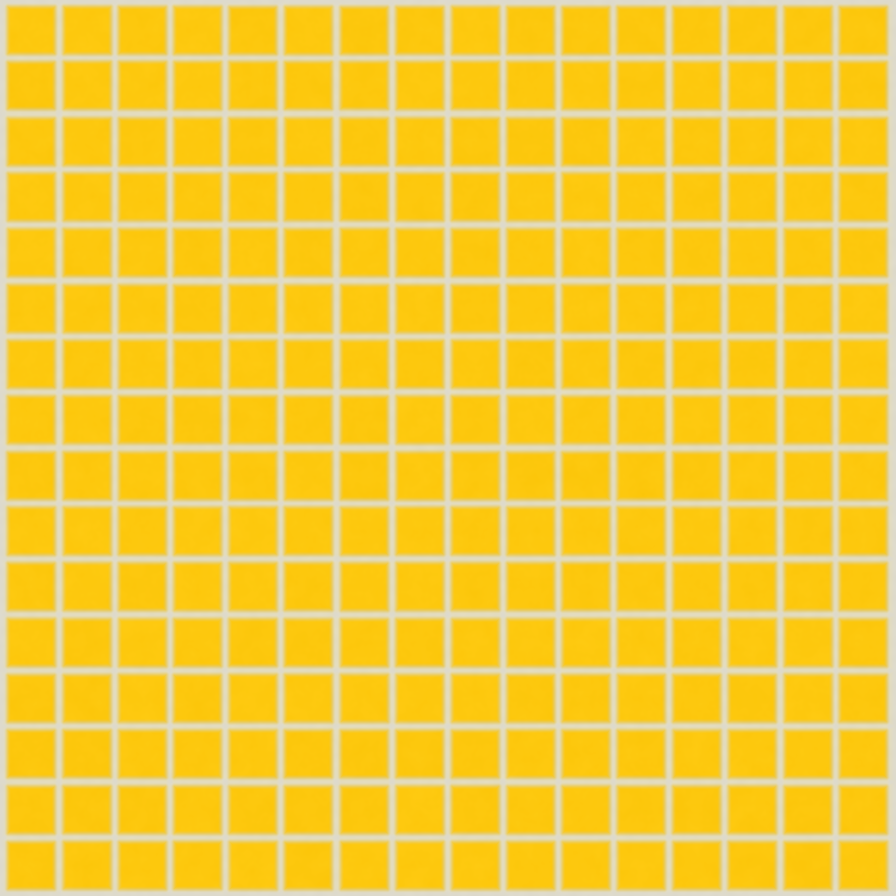
A WebGL 1 fragment shader for this pattern:

```glsl
precision highp float;
// Sixteen by sixteen yellow mosaic tiles set in pale grey grout.
// Each tile is a soft-edged box in a slightly uneven grid; the grout is
// warmed by the tiles beside it and stays greyer at crossings and the rim.

uniform vec2 u_resolution;

vec2 hash2(vec2 p) {
    vec3 q = fract(vec3(p.xyx) * vec3(0.1031, 0.1030, 0.0973));
    q += dot(q, q.yzx + 33.33);
    return fract((q.xx + q.yz) * q.zy);
}

float cornerSlope(vec2 corner, vec2 offset) {
    return dot(hash2(corner) * 2.0 - 1.0, offset);
}

float gradientNoise(vec2 p) {
    vec2 i = floor(p);
    vec2 f = fract(p);
    vec2 s = f * f * f * (f * (f * 6.0 - 15.0) + 10.0);
    float low = mix(cornerSlope(i, f), cornerSlope(i + vec2(1, 0), f - vec2(1, 0)), s.x);
    float high = mix(cornerSlope(i + vec2(0, 1), f - vec2(0, 1)),
                     cornerSlope(i + vec2(1, 1), f - vec2(1, 1)), s.x);
    return mix(low, high, s.y);
}

void main() {
    vec2 uv = gl_FragCoord.xy / u_resolution;

    // The grid stops just short of the canvas, leaving a thin rim of grout.
    vec2 grid = (uv - vec2(0.4993, 0.5003)) * vec2(16.16, 16.09) + 8.0;
    vec2 cell = clamp(floor(grid), 0.0, 15.0);
    vec2 local = grid - cell - 0.5;

    // Small shifts shared by whole columns and rows, plus a little per tile.
    vec2 lineShift = vec2(hash2(vec2(cell.x, 41.0)).x, hash2(vec2(73.0, cell.y)).y) - 0.5;
    vec2 tileRandom = hash2(cell + 7.0) - 0.5;
    local -= lineShift * 0.014 + tileRandom * 0.006;

    // Box distance, nearly square at the corners, with a soft blurred edge.
    vec2 q = abs(local) - 0.413 - tileRandom.yx * 0.005;
    float d = length(max(q, 0.0)) + min(max(q.x, q.y), 0.0);
    float pixel = 16.1 / min(u_resolution.x, u_resolution.y);
    float soft = max(0.067, pixel);
    float grout = smoothstep(-soft, soft, d - 0.014);

    // Glaze: flat yellow with faint mottling and slight tile-to-tile change.
    float mottle = gradientNoise(grid * 3.0) + 0.5 * gradientNoise(grid * 9.0);
    vec3 glaze = vec3(0.992, 0.784, 0.052);
    glaze += vec3(0.006, 0.010, 0.018) * mottle + tileRandom.x * vec3(0.004, 0.006, 0.008);

    // Grout: creamy along the joints, greyer where they cross and at the rim.
    float crossing = smoothstep(0.0, 0.08, min(q.x, q.y));
    vec2 fromEdge = min(uv, 1.0 - uv);
    float rim = 1.0 - smoothstep(0.001, 0.008, min(fromEdge.x, fromEdge.y));
    vec3 joint = mix(vec3(0.890, 0.862, 0.745), vec3(0.868, 0.855, 0.800), max(crossing, rim));
    joint += 0.012 * gradientNoise(grid * 5.0 + 19.0);

    // A thin shade along the tile edge, stronger at the lower right.
    float lowerRight = smoothstep(-0.2, 0.4, local.x - local.y);
    float shade = grout * (1.0 - grout) * mix(0.06, 0.12, lowerRight);

    gl_FragColor = vec4(mix(glaze, joint, grout) * (1.0 - shade), 1.0);
}
```
